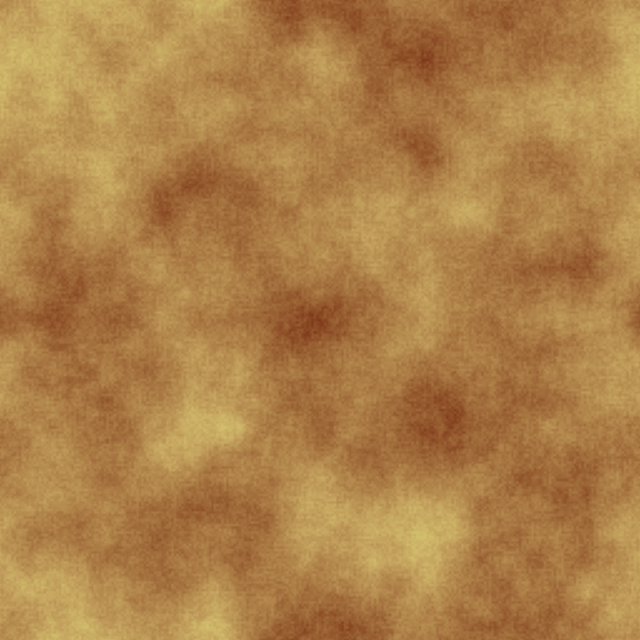
A WebGL 1 fragment shader for this texture:

```glsl
precision highp float;

uniform vec2 u_resolution;

// Tones from the deepest stain to the palest patch
const vec3 RUST  = vec3(0.46, 0.17, 0.07);
const vec3 BROWN = vec3(0.58, 0.35, 0.18);
const vec3 TAN   = vec3(0.68, 0.50, 0.28);
const vec3 SAND  = vec3(0.77, 0.64, 0.37);
const vec3 STRAW = vec3(0.82, 0.74, 0.42);

// Blotches: whole cells across the tile, doubled per octave
const int   OCTAVES = 6;
const float BASE_CELLS = 6.0;
const float GAIN = 0.58;
const float CONTRAST = 3.75;
const float BALANCE = 0.05;

// Fine cloth-like surface
const vec2  THREAD_CELLS = vec2(48.0, 256.0);
const float THREAD_AMOUNT = 0.10;
const float GRAIN_CELLS = 256.0;
const float GRAIN_AMOUNT = 0.25;

float hash(vec2 cell, float seed) {
  vec3 q = fract(vec3(cell.xyx + seed * 17.37) * vec3(0.1031, 0.1030, 0.0973));
  q += dot(q, q.yzx + 33.33);
  return fract((q.x + q.y) * q.z);
}

// Value noise in -0.5..0.5 that wraps over the unit square
float tileNoise(vec2 uv, vec2 cells, float seed) {
  vec2 p = uv * cells;
  vec2 i = floor(p);
  vec2 f = fract(p);
  vec2 w = f * f * (3.0 - 2.0 * f);
  vec2 a = mod(i, cells);
  vec2 b = mod(i + 1.0, cells);
  float low  = mix(hash(a, seed), hash(vec2(b.x, a.y), seed), w.x);
  float high = mix(hash(vec2(a.x, b.y), seed), hash(b, seed), w.x);
  return mix(low, high, w.y) - 0.5;
}

float blotches(vec2 uv) {
  float sum = 0.0;
  float amplitude = 1.0;
  float cells = BASE_CELLS;
  for (int k = 0; k < OCTAVES; k++) {
    sum += amplitude * tileNoise(uv, vec2(cells), float(k) + 3.0);
    amplitude *= GAIN;
    cells *= 2.0;
  }
  return sum;
}

float surface(vec2 uv) {
  float threads = tileNoise(uv, THREAD_CELLS, 21.0)
                + tileNoise(uv, THREAD_CELLS.yx, 22.0);
  return THREAD_AMOUNT * threads
       + GRAIN_AMOUNT * tileNoise(uv, vec2(GRAIN_CELLS), 23.0);
}

// Tone is measured in standard deviations from the middle tan
vec3 palette(float tone) {
  vec3 color = mix(RUST, BROWN, clamp((tone + 3.4) / 1.7, 0.0, 1.0));
  color = mix(color, TAN, clamp((tone + 1.7) / 1.7, 0.0, 1.0));
  color = mix(color, SAND, clamp(tone / 1.7, 0.0, 1.0));
  return mix(color, STRAW, clamp((tone - 1.7) / 1.3, 0.0, 1.0));
}

void main() {
  vec2 uv = gl_FragCoord.xy / u_resolution;
  float tone = CONTRAST * (blotches(uv) + surface(uv)) + BALANCE;
  gl_FragColor = vec4(palette(tone), 1.0);
}
```
